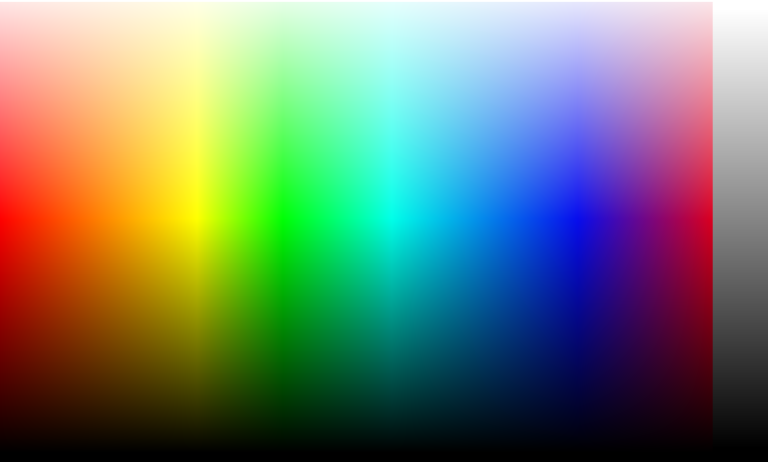
A Shadertoy shader for this background:

```glsl
// Colour picker chart: a hue spectrum fading to white above and black below, beside a grey ramp.

const int STOP_COUNT = 6;

const vec3 RED    = vec3(1.00, 0.00, 0.00);
const vec3 YELLOW = vec3(1.00, 1.00, 0.00);
const vec3 GREEN  = vec3(0.00, 1.00, 0.02);
const vec3 CYAN   = vec3(0.00, 1.00, 0.91);
const vec3 BLUE   = vec3(0.03, 0.05, 0.93);
const vec3 CRIMSON = vec3(0.86, 0.00, 0.12);
const vec3 WHITE  = vec3(1.0);

const float STRIP_LEFT  = 0.928;  // where the grey ramp begins
const float PURE_HEIGHT = 0.526;  // height of the fully saturated row
const float BLACK_TOP   = 0.020;  // top of the black base
const float RIM_HEIGHT  = 0.996;  // bottom of the thin white rim
const float TOP_TINT    = 0.91;   // share of white just below the rim

// Position of v between a and b, limited to 0..1
float ramp(float a, float b, float v) {
    return clamp((v - a) / (b - a), 0.0, 1.0);
}

// Antialiased step one pixel wide
float softStep(float edge, float v, float pixel) {
    return ramp(edge - 0.5 * pixel, edge + 0.5 * pixel, v);
}

// Piecewise linear blend through the hue stops
vec3 spectrum(float x) {
    float places[STOP_COUNT] = float[](0.0, 0.2565, 0.3685, 0.510, 0.7526, STRIP_LEFT);
    vec3 hues[STOP_COUNT] = vec3[](RED, YELLOW, GREEN, CYAN, BLUE, CRIMSON);
    vec3 hue = hues[0];
    for (int i = 1; i < STOP_COUNT; i++) {
        hue = mix(hue, hues[i], ramp(places[i - 1], places[i], x));
    }
    return hue;
}

// Shade a hue towards black below the pure row and towards white above it
vec3 shadeHue(vec3 hue, float y) {
    float light = ramp(BLACK_TOP, PURE_HEIGHT, y);
    float tint = TOP_TINT * ramp(PURE_HEIGHT, 1.0, y);
    return mix(hue * light, WHITE, tint);
}

// Neutral ramp with short flat ends
vec3 greyRamp(float y) {
    return vec3(ramp(0.03, 0.98, y));
}

void mainImage(out vec4 fragColor, in vec2 fragCoord) {
    vec2 uv = fragCoord / iResolution.xy;
    vec2 pixel = 1.0 / iResolution.xy;

    // Spectrum on the left, grey ramp on the right
    vec3 chart = shadeHue(spectrum(uv.x), uv.y);
    vec3 color = mix(chart, greyRamp(uv.y), softStep(STRIP_LEFT, uv.x, pixel.x));

    // White rim along the top
    color = mix(color, WHITE, softStep(RIM_HEIGHT, uv.y, pixel.y));

    fragColor = vec4(color, 1.0);
}
```
